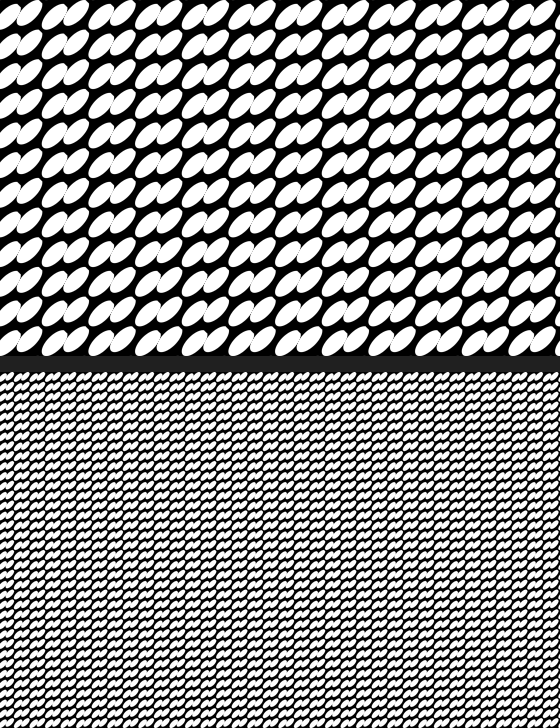
Top, the tile; bottom, the same tile 3 across and 3 down.
This pattern is drawn by a WebGL 1 fragment shader. Its source:

```glsl
precision highp float;
// Rows of paired, slanted white ellipses with clipped upper tips on black.
uniform vec2 u_resolution;

const vec2 REPEATS = vec2(12.0, 12.0);          // cells across and down
const vec2 LEFT_CENTER = vec2(0.170, 0.434);    // in fractions of a cell
const vec2 RIGHT_CENTER = vec2(0.632, 0.566);
const vec2 RADII = vec2(0.557, 0.260);          // in cell heights
const float TIP_CUT = 0.530;                    // clip distance along the long axis
const float TILT = 0.790;                       // radians
const float EDGE = 0.046;                       // width of the soft edge
const vec3 INK = vec3(0.0);
const vec3 PAPER = vec3(1.0);

// Approximate signed distance to an ellipse centred at the origin.
float ellipseDistance(vec2 p, vec2 radii) {
  float k = length(p / radii);
  float slope = length(p / (radii * radii));
  return k * (k - 1.0) / max(slope, 1e-4);
}

// Tilted ellipse with its upper tip cut off, wrapped to the nearest cell.
float petalDistance(vec2 cellPos, vec2 center, vec2 cellSize) {
  vec2 p = (fract(cellPos - center + 0.5) - 0.5) * cellSize;
  float c = cos(TILT);
  float s = sin(TILT);
  vec2 q = vec2(c * p.x + s * p.y, c * p.y - s * p.x);
  return max(ellipseDistance(q, RADII), q.x - TIP_CUT);
}

void main() {
  vec2 cellPos = gl_FragCoord.xy / u_resolution * REPEATS;
  float aspect = u_resolution.x / u_resolution.y * REPEATS.y / REPEATS.x;
  vec2 cellSize = vec2(aspect, 1.0);

  // Join both petals and soften their outline.
  float d = min(petalDistance(cellPos, LEFT_CENTER, cellSize),
                petalDistance(cellPos, RIGHT_CENTER, cellSize));
  float coverage = 1.0 - smoothstep(-0.5 * EDGE, 0.5 * EDGE, d);
  gl_FragColor = vec4(mix(INK, PAPER, coverage), 1.0);
}
```
